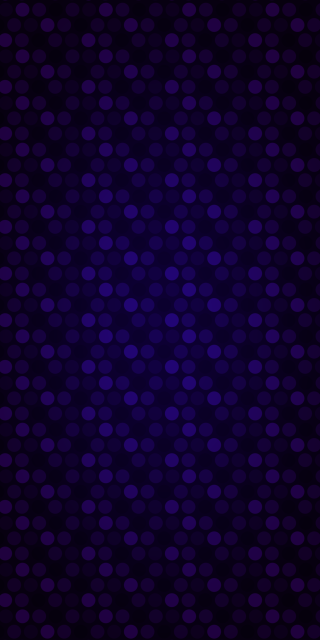
Reproduce this background procedurally as a WebGL 1 fragment shader.

```glsl
precision highp float;
// Staggered rows of violet dots in five strengths, lit by a soft central glow.

uniform vec2 u_resolution;

// Strength of a dot by its place in the repeating run of five.
float dotStrength(float index) {
  if (index < 0.5) return 1.0;
  if (index < 1.5) return 0.56;
  if (index < 2.5) return -0.07;
  if (index < 3.5) return 0.47;
  return 0.24;
}

void main() {
  vec2 uv = gl_FragCoord.xy / u_resolution;

  // One unit is the spacing between dots, measured from the top left.
  float unitsPerPixel = 19.2 / u_resolution.x;
  vec2 p = vec2(gl_FragCoord.x, u_resolution.y - gl_FragCoord.y) * unitsPerPixel;

  // Each tile holds three rows, with a slightly wider gap at its seam.
  float tileY = mod(p.y - 0.08, 2.8);
  vec2 rowStart = vec2(1.35, 0.5);
  if (tileY > 1.875) rowStart = vec2(0.31, 2.33);
  else if (tileY > 0.96) rowStart = vec2(2.85, 1.42);

  // Dot within its cell.
  float x = p.x - rowStart.x + 0.5;
  float strength = dotStrength(mod(floor(x), 5.0));
  float edge = length(vec2(fract(x) - 0.5, tileY - rowStart.y)) - 0.415;
  float softness = 0.7 * unitsPerPixel;
  float coverage = 1.0 - smoothstep(-softness, softness, edge);

  // Blue in the middle, fading to dark purple at the borders.
  float glow = 1.0 - smoothstep(0.0, 1.05, length((uv - 0.5) * vec2(1.5, 1.8)));
  vec3 ground = mix(vec3(0.026, 0.0, 0.06), vec3(0.05, 0.0, 0.20), glow);
  vec3 light = mix(vec3(0.12, 0.003, 0.24), vec3(0.13, 0.02, 0.46), glow);

  gl_FragColor = vec4(ground + (light - ground) * strength * coverage, 1.0);
}
```
